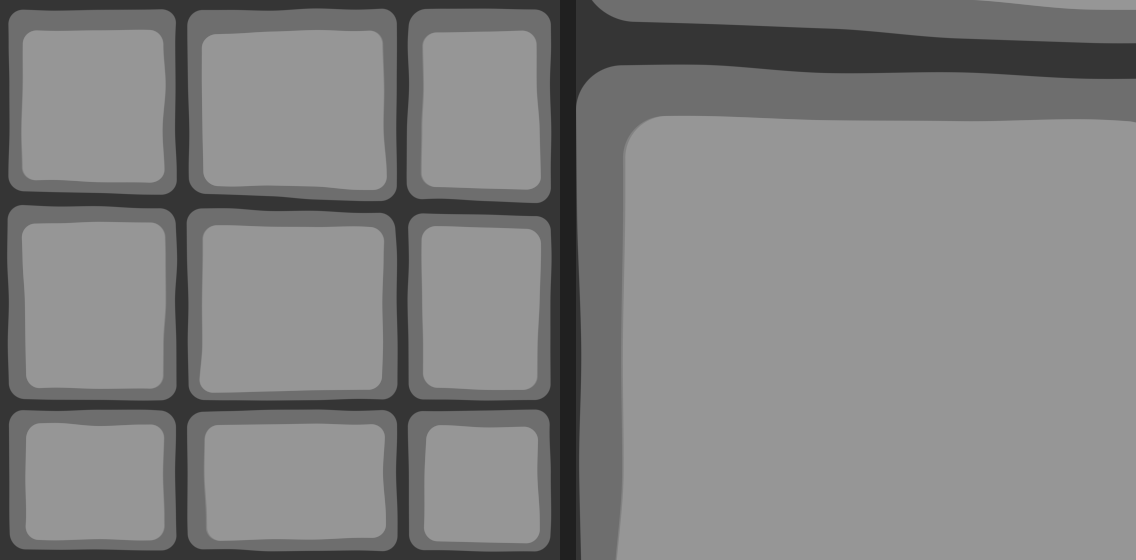
Left, the full canvas; right, a detail of the centre.
Give the GLSL for this pattern, as a Shadertoy shader.

```glsl
// Three by three hand-cut stone slabs with dark joints between them.
// Each slab is a tilted, rounded box with a darker bevel and a lighter face;
// hashed tilts, uneven insets and a soft wobble give the hand-drawn outline.

const vec3 JOINT = vec3(0.208);
const vec3 BEVEL = vec3(0.43);
const vec3 SLIVER = vec3(0.51);
const vec3 FACE = vec3(0.59);

// Slab limits by column (left to right) and by row (bottom to top).
const vec3 LEFT = vec3(0.015, 0.336, 0.729);
const vec3 RIGHT = vec3(0.315, 0.708, 0.983);
const vec3 BOTTOM = vec3(0.017, 0.286, 0.657);
const vec3 TOP = vec3(0.267, 0.634, 0.983);
const vec3 TOP_INSET = vec3(0.025, 0.025, 0.037);
const float JOINT_SLOPE = -0.019;   // slant of the upper joint

float hash(vec2 p) {
    return fract(sin(dot(p, vec2(127.1, 311.7))) * 43758.5453);
}

// Four signed random values in -1..1.
vec4 hash4(vec2 p) {
    return 2.0 * vec4(hash(p), hash(p + 17.3), hash(p + 31.9), hash(p + 53.1)) - 1.0;
}

float noise(vec2 p) {
    vec2 i = floor(p), f = fract(p);
    f = f * f * (3.0 - 2.0 * f);
    return mix(mix(hash(i), hash(i + vec2(1, 0)), f.x),
               mix(hash(i + vec2(0, 1)), hash(i + vec2(1, 1)), f.x), f.y);
}

// Small displacement that bends straight edges.
vec2 wobble(vec2 p, float amount) {
    return amount * (vec2(noise(p * 13.0), noise(p * 13.0 + 41.7)) - 0.5);
}

// Distance to a rounded box; tilt holds the slopes of left, bottom, right, top.
float slabDistance(vec2 p, vec4 box, vec4 tilt, float radius) {
    vec2 t = (p - 0.5 * (box.xy + box.zw)).yx;
    vec2 d = max(box.xy + tilt.xy * t - p, p - box.zw - tilt.zw * t) + radius;
    return length(max(d, 0.0)) + min(max(d.x, d.y), 0.0) - radius;
}

float coverage(float dist, float pixel) {
    return 1.0 - smoothstep(-0.75 * pixel, 0.75 * pixel, dist);
}

// Limits of one slab, following the slanted joint.
vec4 slabBox(int col, int row) {
    vec4 box = vec4(LEFT[col], BOTTOM[row], RIGHT[col], TOP[row]);
    float slant = JOINT_SLOPE * 0.5 * (box.x + box.z);
    box.y += row == 2 ? slant : 0.0;
    box.w += row == 1 ? slant : 0.0;
    return box;
}

vec3 paintSlab(vec3 color, vec2 p, int col, int row, float pixel) {
    vec2 id = vec2(col, row);
    vec4 box = slabBox(col, row);
    vec4 slope = vec4(0.0, row == 2 ? JOINT_SLOPE : 0.0,
                      0.0, row == 1 ? JOINT_SLOPE : 0.0);

    // Bevel
    vec4 bevelTilt = slope + 0.015 * hash4(id + 3.0);
    vec2 bevelPoint = p + wobble(p + id, 0.005);
    float bevel = slabDistance(bevelPoint, box, bevelTilt, 0.028);
    color = mix(color, BEVEL, coverage(bevel, pixel));

    // Raised face with thin half-tone slivers along its sides
    vec4 inset = vec4(0.027, 0.019, -0.021, -TOP_INSET[row]);
    vec4 faceBox = box + inset + 0.004 * hash4(id + 7.0);
    vec4 faceTilt = slope + 0.022 * hash4(id + 11.0);
    vec2 facePoint = p + wobble(p + id + 5.0, 0.006);
    float face = slabDistance(facePoint, faceBox, faceTilt, 0.025);
    color = mix(color, SLIVER, coverage(face, pixel));

    vec4 trim = vec4(0.002, 0.0, -0.002, 0.0) * max(hash4(id + 19.0), 0.0);
    vec4 trimTilt = vec4(0.008, 0.0, 0.008, 0.0) * hash4(id + 23.0);
    float light = slabDistance(facePoint, faceBox + trim, faceTilt + trimTilt, 0.025);
    return mix(color, FACE, coverage(max(face, light), pixel));
}

void mainImage(out vec4 fragColor, in vec2 fragCoord) {
    vec2 p = fragCoord / iResolution.xy;
    float pixel = 1.0 / min(iResolution.x, iResolution.y);
    vec3 color = JOINT;
    for (int row = 0; row < 3; row++) {
        for (int col = 0; col < 3; col++) {
            color = paintSlab(color, p, col, row, pixel);
        }
    }
    fragColor = vec4(color, 1.0);
}
```
